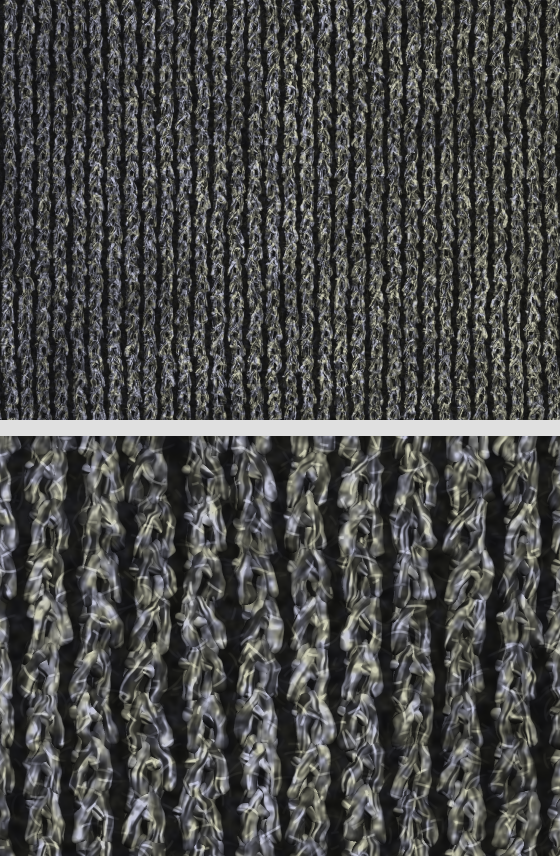
Top: the whole. Bottom: its middle third, enlarged.
Write a Shadertoy shader that draws this texture.

```glsl
// Charcoal rib knit: full wavy columns of leaning wool stitches, thin dark gaps and loose fuzz.
const vec2 REPEATS = vec2(32.0, 26.0);  // columns across, rows down
const float ROW_HEIGHT = 0.75 * REPEATS.x / REPEATS.y;  // in column widths
const float YARN_RADIUS = 0.155;
const float COLUMN_DRIFT = 0.25;
const float STITCH_JITTER = 0.14;
const float STITCH_TURN = 0.5;    // range of random rotation, radians
const float RAGGEDNESS = 0.09;
const float HAIR_WIDTH = 0.023;
const float HAIR_STRENGTH = 0.55;
const float GAP_TONE = 0.11;
const vec3 SHADOW_COLOR = vec3(0.055, 0.055, 0.055);
const vec3 WOOL_COLOR = vec3(0.62, 0.62, 0.61);
const vec3 COOL_TINT = vec3(0.96, 0.97, 1.10);
const vec3 WARM_TINT = vec3(1.02, 1.02, 0.91);
const vec2 LIGHT_DIR = vec2(0.6, 0.8);

struct Strand {
    float height;  // depth order of the topmost yarn
    float tone;    // its brightness
};

float hash(vec2 p) {
    vec3 h = fract(p.xyx * vec3(0.1031, 0.1030, 0.0973));
    h += dot(h, h.yzx + 33.33);
    return fract((h.x + h.y) * h.z);
}

float noise(vec2 p) {
    vec2 i = floor(p), f = fract(p);
    f = f * f * (3.0 - 2.0 * f);
    float low = mix(hash(i), hash(i + vec2(1, 0)), f.x);
    float high = mix(hash(i + vec2(0, 1)), hash(i + vec2(1, 1)), f.x);
    return mix(low, high, f.y);
}

// One bowed piece of fibrous yarn from a to b; the highest piece wins.
void addYarn(vec2 p, vec2 a, vec2 b, float bow, float lift, float seed, inout Strand top) {
    vec2 span = b - a;
    vec2 normal = normalize(vec2(-span.y, span.x));
    float t = clamp(dot(p - a, span) / dot(span, span), 0.0, 1.0);
    vec2 offset = (p - mix(a, b, t) - normal * bow * 4.0 * t * (1.0 - t)) / YARN_RADIUS;
    float dome = sqrt(max(0.0, 1.0 - dot(offset, offset)));
    if (dome + lift <= top.height || dome == 0.0) return;
    float side = dot(offset, normal);
    float fibre = noise(vec2(t * 2.0 + seed * 91.0, side * 3.0 + t * 2.5 + seed * 57.0));
    float light = 0.20 + 0.80 * smoothstep(0.15, 0.9, fibre) + 0.26 * dot(offset, LIGHT_DIR);
    top.height = dome + lift;
    top.tone = dome * light * (1.0 + 0.7 * min(lift, 0.0));
}

// Nearby stitches: two leaning arms and a cross strand over a continuous two-ply core.
Strand knit(vec2 p) {
    Strand top = Strand(0.0, GAP_TONE * noise(p * 6.0));
    vec2 home = floor(p / vec2(1.0, ROW_HEIGHT));
    for (int y = -1; y <= 1; y++)
    for (int x = -1; x <= 1; x++) {
        vec2 id = home + vec2(x, y);
        float seed = hash(id + 17.0);
        vec2 jitter = STITCH_JITTER * (vec2(seed, hash(id + 71.0)) - 0.5);
        vec2 q = p - (id + 0.5) * vec2(1.0, ROW_HEIGHT) - jitter;
        float turn = STITCH_TURN * (hash(id + 133.0) - 0.5) - 0.08;
        addYarn(q, vec2(-0.16, -0.5), vec2(-0.14, 0.5), 0.05, -0.3, seed + 0.5, top);
        addYarn(q, vec2(0.15, -0.5), vec2(0.16, 0.5), -0.05, -0.3, seed + 0.2, top);
        q = mat2(cos(turn), sin(turn), -sin(turn), cos(turn)) * q;
        addYarn(q, vec2(-0.22, 0.16), vec2(0.26, -0.08), 0.05, -0.1, seed + 0.7, top);
        addYarn(q, vec2(0.24, -0.42), vec2(0.14, 0.40), -0.06, 0.0, seed + 0.3, top);
        addYarn(q, vec2(-0.24, -0.44), vec2(0.02, 0.36), 0.06, 0.12, seed, top);
    }
    return top;
}

// Short curved loose hairs, one per cell of a fine grid.
float fuzz(vec2 p, float spacing) {
    float glow = 0.0;
    vec2 home = floor(p / spacing);
    for (int y = -1; y <= 1; y++)
    for (int x = -1; x <= 1; x++) {
        vec2 id = home + vec2(x, y);
        vec2 q = p - (id + vec2(hash(id + 5.0), hash(id + 43.0))) * spacing;
        float angle = 6.2832 * hash(id + 89.0);
        vec2 dir = vec2(cos(angle), sin(angle));
        float along = dot(q, dir);
        float bend = 3.0 * (hash(id + 151.0) - 0.5) * along * along;
        float across = abs(dot(q, vec2(-dir.y, dir.x)) - bend);
        float reach = spacing * mix(0.25, 0.7, hash(id + 211.0));
        float line = 1.0 - smoothstep(HAIR_WIDTH * 0.5, HAIR_WIDTH * 1.5, across);
        float ends = 1.0 - smoothstep(reach * 0.7, reach, abs(along));
        glow = max(glow, line * ends * hash(id + 307.0));
    }
    return glow;
}

vec3 fabric(vec2 uv) {
    vec2 p = uv * REPEATS * vec2(1.0, ROW_HEIGHT);
    vec2 warped = p + RAGGEDNESS * (vec2(noise(p * 5.0), noise(p * 5.0 + 77.0)) - 0.5);
    warped.x += COLUMN_DRIFT * (noise(p * vec2(0.25, 0.20)) - 0.5);
    warped.x += 0.6 * COLUMN_DRIFT * (noise(p * vec2(0.9, 1.2) + 31.0) - 0.5);

    Strand yarn = knit(warped);
    float tone = yarn.tone * mix(0.55, 1.4, noise(p * 11.0));
    float hairs = max(fuzz(p, 0.5), fuzz(p + 40.0, 0.3));
    tone += HAIR_STRENGTH * hairs * mix(0.15, 1.0, clamp(yarn.height, 0.0, 1.0));

    // Broad uneven light and worn patches
    tone *= mix(0.86, 1.06, smoothstep(0.0, 0.45, uv.x)) * mix(0.82, 1.18, noise(p * 0.3 + 9.0));
    float warmth = smoothstep(0.2, 0.8, 0.3 * uv.x + 0.75 * noise(p * 5.0 + 60.0));
    vec3 color = mix(SHADOW_COLOR, WOOL_COLOR, clamp(tone, 0.0, 1.3));
    return color * mix(COOL_TINT, WARM_TINT, warmth);
}

void mainImage(out vec4 fragColor, in vec2 fragCoord) {
    // Four samples per pixel smooth every edge
    vec3 sum = vec3(0.0);
    for (int i = 0; i < 4; i++) {
        vec2 shift = vec2(i % 2, i / 2) * 0.5 - 0.25;
        sum += fabric((fragCoord + shift) / iResolution.xy);
    }
    fragColor = vec4(sum * 0.25, 1.0);
}
```
